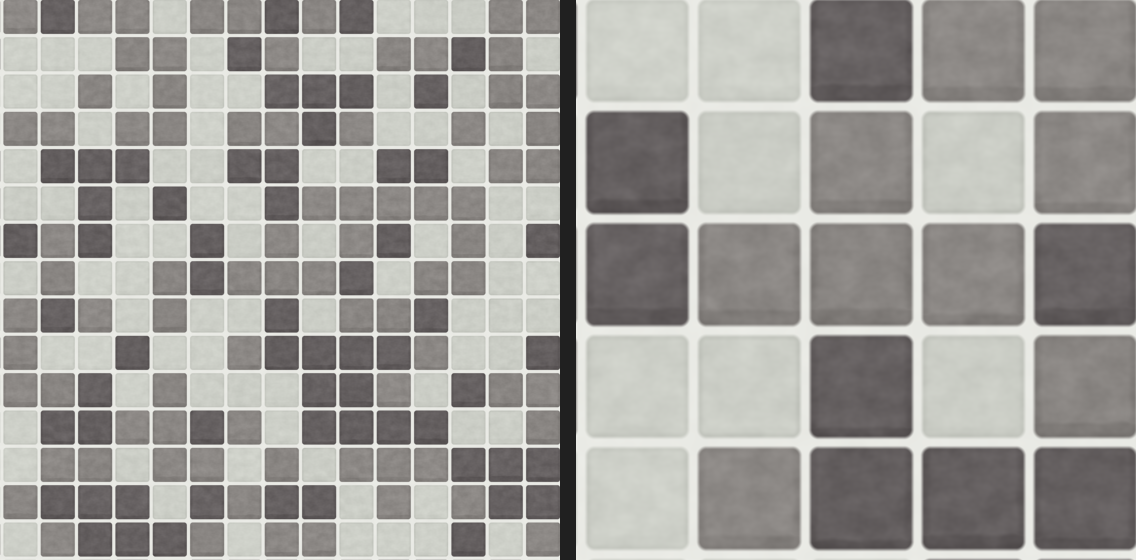
Left, the full canvas; right, a detail of the centre.
This pattern is drawn by a three.js fragment shader. Its source:

```glsl
varying vec2 vUv;

const float TILES = 15.0;             // repeats across and up
const vec2 TILE_CENTER = vec2(0.548); // within a cell, in cell units
const float TILE_HALF = 0.457;
const float CORNER_RADIUS = 0.075;
const float EDGE_SOFTNESS = 0.022;
const float LIGHT_SHARE = 0.38;
const float MID_SHARE = 0.33;
const float TONE_SPREAD = 0.022;      // brightness change between tiles
const float MOTTLE = 0.045;
const float GROUT_MOTTLE = 0.012;
const float BEVEL_SHADE = 0.045;
const float RIM_SHADE = 0.035;

const vec3 GROUT = vec3(0.915, 0.918, 0.898);
const vec3 LIGHT_TILE = vec3(0.802, 0.812, 0.782);
const vec3 MID_TILE = vec3(0.545, 0.530, 0.518);
const vec3 DARK_TILE = vec3(0.400, 0.380, 0.382);

float hash(vec2 p) {
  vec3 q = fract(p.xyx * vec3(0.1031, 0.1030, 0.0973));
  q += dot(q, q.yzx + 33.33);
  return fract((q.x + q.y) * q.z);
}

vec2 gradient(vec2 lattice) {
  float angle = 6.28318 * hash(lattice + 17.0);
  return vec2(cos(angle), sin(angle));
}

float gradientNoise(vec2 p) {
  vec2 i = floor(p);
  vec2 f = p - i;
  vec2 u = f * f * f * (f * (f * 6.0 - 15.0) + 10.0);
  vec2 e = vec2(1.0, 0.0);
  float low = mix(dot(gradient(i), f), dot(gradient(i + e), f - e), u.x);
  float high = mix(dot(gradient(i + e.yx), f - e.yx),
                   dot(gradient(i + 1.0), f - 1.0), u.x);
  return mix(low, high, u.y);
}

float cloud(vec2 p) {
  float sum = 0.0;
  float amplitude = 1.0;
  for (int octave = 0; octave < 3; octave++) {
    sum += amplitude * gradientNoise(p);
    p = p * 2.1 + 13.7;
    amplitude *= 0.55;
  }
  return sum;
}

float roundedBox(vec2 p, float halfSize, float radius) {
  vec2 q = abs(p) - halfSize + radius;
  return length(max(q, 0.0)) + min(max(q.x, q.y), 0.0) - radius;
}

vec3 tileColor(vec2 id) {
  float pick = hash(id + 41.0);
  vec3 darker = mix(DARK_TILE, MID_TILE, step(pick, LIGHT_SHARE + MID_SHARE));
  return mix(darker, LIGHT_TILE, step(pick, LIGHT_SHARE));
}

void main() {
  vec2 grid = vUv * TILES;
  vec2 id = floor(grid);
  vec2 p = fract(grid) - TILE_CENTER;
  // The sliver past the right and top cell borders belongs to the last tile.
  vec2 wrap = step(p, vec2(-0.5));
  id -= wrap;
  p += wrap;

  vec3 color = tileColor(id);
  float lightness = smoothstep(0.6, 0.75, color.g);

  // Glaze: a tone for each tile and cloudy blotches
  vec2 seed = 19.0 * vec2(hash(id + 5.0), hash(id + 9.0));
  float mottle = cloud(p * vec2(3.6, 4.6) + seed + 40.0);
  color += TONE_SPREAD * (hash(id + 71.0) - 0.5);
  color += MOTTLE * mix(1.0, 0.7, lightness) * mottle;

  // Bevel: broad shade below, thin shade at the sides, each of varying depth
  float wobble = 0.02 * gradientNoise(grid * 5.0 + 60.0);
  float depth = mix(0.08, 0.16, hash(id + 23.0));
  float foot = 1.0 - smoothstep(depth - 0.025, depth + 0.025, p.y + TILE_HALF + wobble);
  float side = 1.0 - smoothstep(0.04, 0.09, TILE_HALF - abs(p.x) + wobble);
  float bevel = max(foot, 0.55 * side);
  color -= BEVEL_SHADE * mix(1.0, 0.25, lightness) * bevel;

  // Worn rim just inside the edge
  float dist = roundedBox(p, TILE_HALF, CORNER_RADIUS);
  float rim = smoothstep(-0.06, -0.015, dist);
  color -= RIM_SHADE * rim * (0.5 + 0.5 * hash(id + 83.0)) * mix(0.6, 1.0, lightness);

  vec3 grout = GROUT + GROUT_MOTTLE * cloud(grid * 3.0 + 90.0);
  float cover = 1.0 - smoothstep(-EDGE_SOFTNESS, EDGE_SOFTNESS, dist);
  gl_FragColor = vec4(mix(grout, color, cover), 1.0);
}
```
